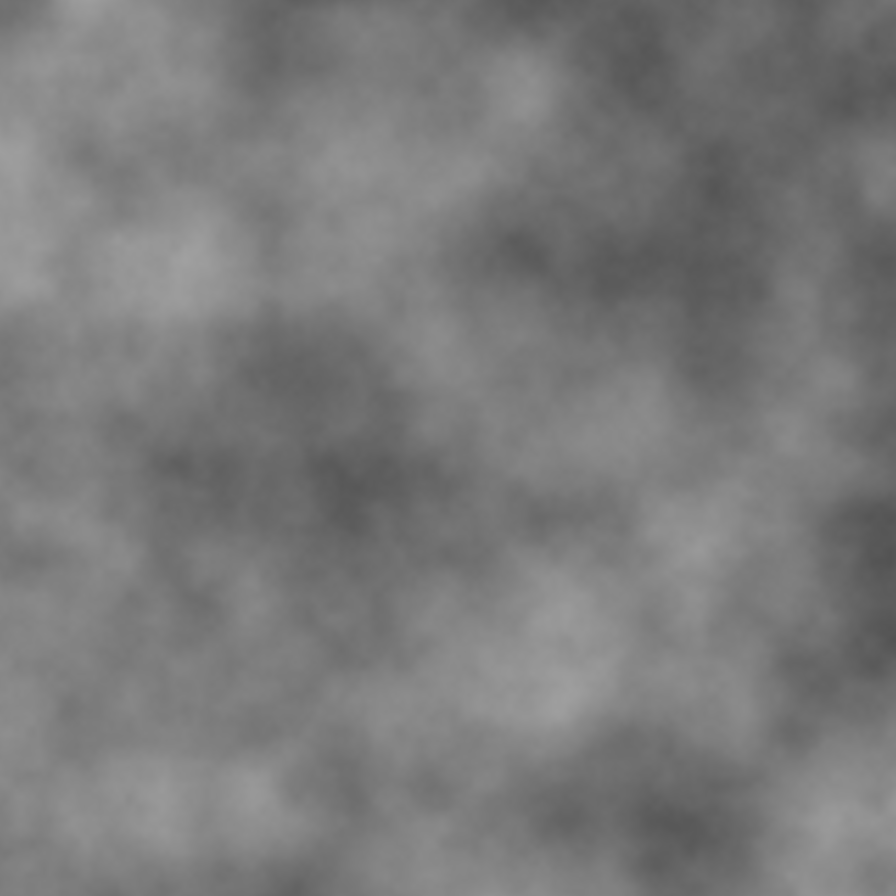
Reproduce this texture procedurally as a Shadertoy shader.

```glsl
const float BASE_CELLS = 5.0;    // coarsest noise cells across the canvas
const int   OCTAVES    = 6;
const float GAIN       = 0.5;    // amplitude ratio between octaves
const float LACUNARITY = 2.0;    // frequency ratio between octaves
const float MEAN_GREY  = 0.495;
const float CONTRAST   = 0.58;
const vec2  SEED       = vec2(17.3, 42.6);
const vec2  OCTAVE_SHIFT = vec2(13.37, 7.71);

// Integer hash of a lattice cell, from 0 to 1
float hash(vec2 cell) {
    uvec2 q = uvec2(ivec2(cell)) * uvec2(1597u, 3571u);
    uint h = (q.x ^ (q.y << 7)) + q.y;
    h = h * 747796u + 28913u;
    h = ((h >> ((h >> 28) + 4u)) ^ h) * 277803u;
    h ^= h >> 15;
    h *= 73471u;
    h ^= h >> 13;
    return float(h & 65535u) / 65535.0;
}

// Smoothly interpolated lattice values
float valueNoise(vec2 p) {
    vec2 cell = floor(p);
    vec2 blend = smoothstep(0.0, 1.0, p - cell);
    float bottom = mix(hash(cell), hash(cell + vec2(1, 0)), blend.x);
    float top = mix(hash(cell + vec2(0, 1)), hash(cell + vec2(1, 1)), blend.x);
    return mix(bottom, top, blend.y);
}

// Sum of ever finer octaves, scaled to 0..1
float cloud(vec2 p) {
    float sum = 0.0, total = 0.0, amplitude = 1.0;
    for (int i = 0; i < OCTAVES; i++) {
        sum += amplitude * valueNoise(p);
        total += amplitude;
        amplitude *= GAIN;
        p = p * LACUNARITY + OCTAVE_SHIFT;
    }
    return sum / total;
}

void mainImage(out vec4 fragColor, in vec2 fragCoord) {
    vec2 uv = fragCoord / iResolution.y;
    float grey = MEAN_GREY + CONTRAST * (cloud(uv * BASE_CELLS + SEED) - 0.5);
    fragColor = vec4(vec3(grey), 1.0);
}
```
